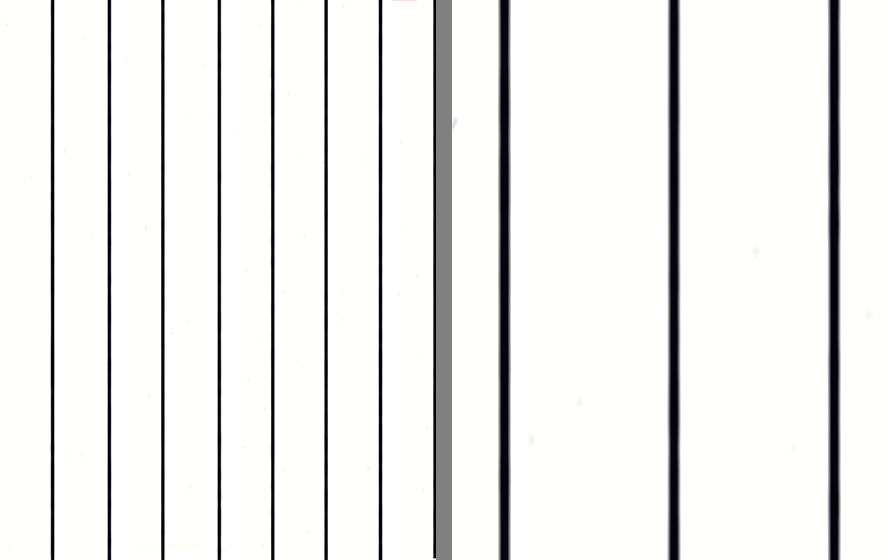
Left, the full canvas; right, a detail of the centre.
Give the GLSL for this pattern, as a Shadertoy shader.

```glsl
// Eight upright ink rules, unevenly spaced on white paper with faint scanner wear.

const int   RULES      = 8;
const float SPACING    = 0.1253;   // mean gap, as a share of the width
const float FIRST_X    = 0.1206;
const float HALF_WIDTH = 0.0038;
const float EDGE_BLUR  = 0.0030;
const float LAST_FOOT  = 0.004;    // the last rule stops just above the bottom
const float SPECK_CELL = 0.045;
const float SPECK_RATE = 0.10;
const float SPECK_DARK = 0.05;

const vec3 PAPER  = vec3(1.0, 1.0, 0.998);
const vec3 INK    = vec3(0.008, 0.008, 0.045);
const vec3 WARM   = vec3(0.035, 0.025, 0.025);
const vec3 YELLOW = vec3(1.0, 0.98, 0.82);
const vec3 PINK   = vec3(0.96, 0.72, 0.72);
const vec3 GREY   = vec3(0.72, 0.72, 0.76);

// Hand-ruled drift of each line from the even spacing
const float DRIFT[RULES] = float[RULES](
    0.0, 0.0050, 0.0023, 0.0066, 0.0038, 0.0009, 0.0003, 0.0);

float hash(vec2 p) {
    vec3 q = fract(vec3(p.xyx) * 0.1031);
    q += dot(q, q.yzx + 33.33);
    return fract((q.x + q.y) * q.z);
}

float noise(vec2 p) {
    vec2 i = floor(p), f = fract(p);
    f = f * f * (3.0 - 2.0 * f);
    return mix(mix(hash(i), hash(i + vec2(1, 0)), f.x),
               mix(hash(i + vec2(0, 1)), hash(i + 1.0), f.x), f.y);
}

// Coverage of a shape whose signed distance is d
float cover(float d, float blur) {
    return clamp(0.5 - d / blur, 0.0, 1.0);
}

float segment(vec2 p, vec2 a, vec2 b) {
    vec2 ab = b - a;
    return length(p - a - ab * clamp(dot(p - a, ab) / dot(ab, ab), 0.0, 1.0));
}

// Sparse pale flecks, one candidate per cell
float specks(vec2 p, float blur) {
    vec2 cell = floor(p / SPECK_CELL);
    vec2 centre = 0.2 + 0.6 * vec2(hash(cell + 7.1), hash(cell + 19.7));
    vec2 q = (fract(p / SPECK_CELL) - centre) * SPECK_CELL;
    q.x *= 1.0 + hash(cell + 3.3);
    float size = mix(0.001, 0.004, hash(cell + 41.0));
    return step(hash(cell), SPECK_RATE) * cover(length(q) - size, blur * 2.0);
}

void mainImage(out vec4 fragColor, in vec2 fragCoord) {
    float blur = max(EDGE_BLUR, 1.0 / iResolution.x);
    float top = iResolution.y / iResolution.x;
    vec2 p = fragCoord / iResolution.x;
    vec2 uv = fragCoord / iResolution.xy;

    // Paper with faint flecks
    vec3 color = PAPER - SPECK_DARK * specks(p, blur);

    // Pale stains near the borders, and one small smudge
    float foot = segment(p, vec2(0.32, 0.024 * top), vec2(0.45, 0.024 * top));
    color = mix(color, YELLOW, cover(foot - 0.001, blur));
    float head = segment(p, vec2(0.90, top), vec2(0.955, top));
    color = mix(color, PINK, cover(head - 0.001, blur));
    float smudge = segment(p, vec2(0.334, 0.591 * top), vec2(0.336, 0.595 * top));
    color = mix(color, GREY, 0.6 * cover(smudge - 0.001, blur));

    // Ruled lines: pale fringe, then ink
    for (int i = 0; i < RULES; i++) {
        float id = float(i);
        float x = p.x - FIRST_X - id * SPACING - DRIFT[i];
        float wobble = (noise(vec2(uv.y * 60.0, id * 17.0)) - 0.5) * 0.0003;
        float d = abs(x) - HALF_WIDTH - wobble;
        if (i == RULES - 1) d = max(d, LAST_FOOT - p.y);

        float fringe = exp(-pow((x + 0.024) / 0.003, 2.0)) * hash(vec2(id, 5.0));
        color = mix(color, YELLOW, 0.15 * fringe);
        vec3 ink = mix(INK, WARM, 0.6 * hash(vec2(id, 11.0)));
        color = mix(color, ink, cover(d, blur));
    }

    fragColor = vec4(color, 1.0);
}
```
